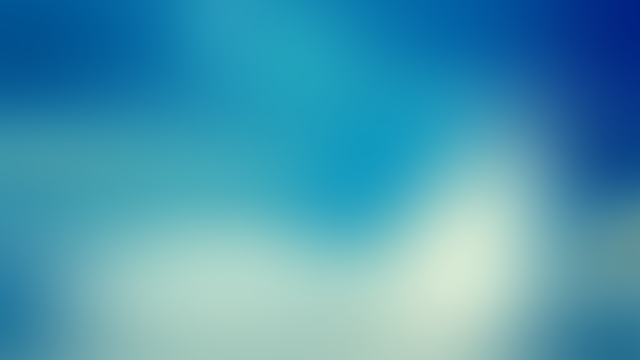
Give the GLSL for this background, as a WebGL 2 fragment shader.

```glsl
#version 300 es
precision highp float;
// Soft, defocused backdrop: deep blue sky melting into teal and pale cream glows.

uniform vec2 u_resolution;
out vec4 fragColor;

// Gaussian falloff of a tilted ellipse, 1 at its center.
float glow(vec2 p, vec2 center, vec2 radii, float tilt) {
    vec2 d = p - center;
    float c = cos(tilt), s = sin(tilt);
    vec2 q = vec2(c * d.x + s * d.y, c * d.y - s * d.x) / radii;
    return exp(-dot(q, q));
}

void main() {
    // Height runs 0 to 1, width 0 to 16/9.
    vec2 p = gl_FragCoord.xy / u_resolution * vec2(16.0 / 9.0, 1.0);

    vec3 pale = vec3(0.66, 0.82, 0.77);
    vec3 teal = vec3(0.25, 0.66, 0.72);
    vec3 blue = vec3(0.00, 0.41, 0.67);
    vec3 deep = vec3(0.00, 0.29, 0.53);
    vec3 navy = vec3(0.00, 0.13, 0.51);
    vec3 azure = vec3(0.03, 0.59, 0.75);
    vec3 cream = vec3(0.85, 0.92, 0.83);

    // Vertical wash from pale ground to blue sky
    vec3 color = mix(pale, teal, smoothstep(0.15, 0.5, p.y));
    color = mix(color, blue, smoothstep(0.5, 0.92, p.y));

    // Left side: dark upper corner, hazy band, cool lower corner
    color = mix(color, deep, 0.8 * glow(p, vec2(0.0, 0.87), vec2(0.4, 0.23), 0.0));
    color = mix(color, vec3(0.33, 0.63, 0.65), 0.6 * glow(p, vec2(0.08, 0.53), vec2(0.35, 0.12), 0.0));
    color = mix(color, vec3(0.12, 0.47, 0.63), glow(p, vec2(-0.05, 0.14), vec2(0.32, 0.34), 0.0));

    // Right side: shadow, navy upper corner, cool lower corner, sandy edge
    color = mix(color, deep, 0.95 * glow(p, vec2(1.73, 0.58), vec2(0.3, 0.24), 0.0));
    color = mix(color, navy, glow(p, vec2(1.8, 0.96), vec2(0.4, 0.42), 0.0));
    color = mix(color, vec3(0.15, 0.46, 0.60), glow(p, vec2(1.72, 0.0), vec2(0.34, 0.35), 0.0));
    color = mix(color, vec3(0.40, 0.58, 0.58), 0.85 * glow(p, vec2(1.82, 0.32), vec2(0.24, 0.14), 0.3));

    // Teal plume falling from the top, with an azure pocket below it
    color = mix(color, vec3(0.14, 0.65, 0.74), 0.95 * glow(p, vec2(0.81, 0.82), vec2(0.4, 0.25), -0.75));
    color = mix(color, vec3(0.19, 0.63, 0.75), 0.6 * glow(p, vec2(0.63, 1.0), vec2(0.12, 0.2), 0.0));
    color = mix(color, azure, 0.95 * glow(p, vec2(1.06, 0.56), vec2(0.3, 0.18), 0.6));

    // Cream pool and leaning cream ridge
    color = mix(color, vec3(0.74, 0.87, 0.81), 0.75 * glow(p, vec2(0.65, 0.2), vec2(0.3, 0.2), 0.0));
    color = mix(color, cream, 0.97 * glow(p, vec2(1.27, 0.25), vec2(0.37, 0.2), 1.1));

    // Gentle dimming along the lower edge
    color *= mix(0.94, 1.0, smoothstep(0.0, 0.25, p.y));
    fragColor = vec4(color, 1.0);
}
```
